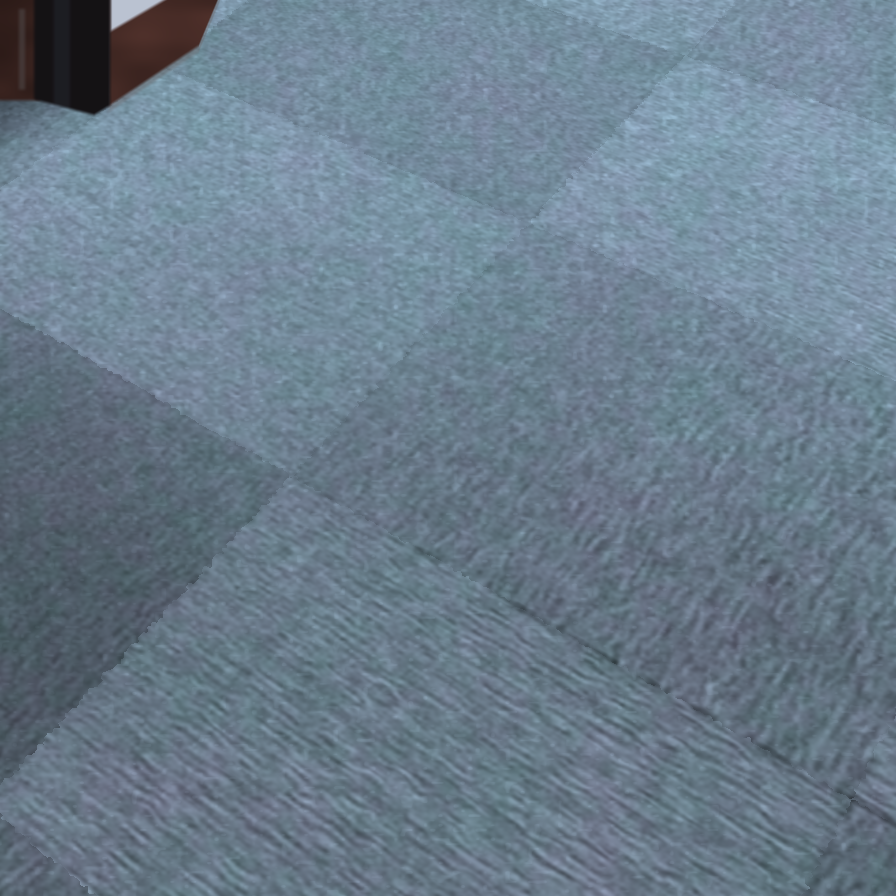
Give the GLSL for this texture, as a WebGL 1 fragment shader.

```glsl
precision highp float;

uniform vec2 u_resolution;

float hash(vec2 p) {
  return fract(sin(dot(p, vec2(127.1, 311.7))) * 43758.5453);
}

float noise(vec2 p) {
  vec2 i = floor(p);
  vec2 f = fract(p);
  f = f * f * (3.0 - 2.0 * f);
  return mix(mix(hash(i), hash(i + vec2(1.0, 0.0)), f.x),
             mix(hash(i + vec2(0.0, 1.0)), hash(i + 1.0), f.x), f.y);
}

float cross2(vec2 a, vec2 b) {
  return a.x * b.y - a.y * b.x;
}

// Soft coverage of a shape, positive inside
float cover(float d) {
  return smoothstep(-0.003, 0.003, d);
}

float band(float x, float lo, float hi) {
  return cover(x - lo) * cover(hi - x);
}

// Canvas point to floor tiles, from one tile corner and two vanishing points
vec2 floorCoords(vec2 p) {
  vec2 corner = p - vec2(0.3255, 0.4688);
  vec2 toLeft = vec2(-2.329, 2.0) - p;
  vec2 toRight = vec2(2.154, 2.4206) - p;
  vec2 uv = vec2(cross2(corner, toRight) / -0.1904, cross2(toLeft, corner) / 0.158)
            / cross2(toLeft, toRight);
  // Slight lens bend of the far rows
  uv.y -= 0.07 * smoothstep(0.0, 1.0, uv.y) * smoothstep(2.0, 1.0, uv.y);
  return uv;
}

vec3 carpet(vec2 p) {
  vec2 uv = floorCoords(p);
  vec2 ragged = uv + 0.014 * (vec2(noise(uv * 130.0), noise(uv * 130.0 + 37.0)) - 0.5);
  vec2 tile = floor(ragged);
  float turned = mod(tile.x + tile.y, 2.0);
  float near = 1.0 - smoothstep(0.1, 0.75, p.y - 0.35 * (p.x - 0.5));

  // Light falls off towards the viewer, alternate tiles reflect more
  vec3 color = mix(vec3(0.39, 0.45, 0.505), vec3(0.492, 0.585, 0.662),
                   smoothstep(0.25, 1.0, p.y + 0.1 * p.x));
  color *= mix(0.955, 1.045, turned) + 0.03 * (hash(tile + 5.0) - 0.5);
  color *= 1.0 - 0.17 * smoothstep(0.4, 0.05, length((p - vec2(0.0, 0.33)) * vec2(1.0, 0.8)))
                      * (1.0 - turned);

  // Short broken ribs, turned a quarter on every other tile
  vec2 st = mix(uv, uv.yx, turned);
  float fibre = noise(st * vec2(105.0, 34.0)) - 0.5;
  float rib = sin(276.46 * st.x + 4.5 * noise(st * vec2(34.0, 30.0)));
  float dash = smoothstep(0.25, 0.75, noise(st * vec2(46.0, 32.0) + 9.0));
  float speckle = noise(uv * 105.0 + 11.0) - 0.5;
  float grain = noise(p * vec2(170.0, 230.0)) - 0.5;
  float fleck = smoothstep(0.72, 0.95, noise(p * vec2(120.0, 190.0) + 50.0));
  float pile = fibre * mix(0.08, 0.25, near) + rib * dash * mix(0.0, 0.12, near)
             + speckle * 0.13 + grain * 0.15 + (fleck - 0.1) * 0.09;
  color *= 1.0 + pile;

  // Uneven soiling and faint shifts of hue
  float blotch = noise(uv * 4.0 + 3.0) + 0.5 * noise(uv * 11.0) - 0.75;
  color *= 1.0 + 0.05 * blotch;
  color += vec3(0.03, -0.01, 0.012) * (noise(p * 9.0 + 20.0) - 0.5);
  color += vec3(0.03, -0.01, 0.02) * (noise(p * 50.0) - 0.5);

  // Seams, dark between the foreground tiles and nearly closed elsewhere
  vec2 gap = abs(fract(uv + 0.25 * (ragged - uv) + 0.5) - 0.5);
  vec2 seam = 1.0 - smoothstep(vec2(0.001), vec2(0.013), gap);
  float wear = smoothstep(0.15, 0.8, noise(uv * 26.0));
  float front = smoothstep(0.5, 0.0, abs(uv.y)) * smoothstep(-0.05, 0.1, uv.x);
  color *= 1.0 - wear * max(seam.x * mix(0.04, 0.14, near), seam.y * mix(0.05, 0.3, front));
  return color;
}

// Wooden skirting, pale panel and dark post in the upper left corner
vec3 doorway(vec3 color, vec2 p) {
  vec2 q = vec2(p.x, 1.0 - p.y);
  float shade = smoothstep(0.2, 0.1, q.y + 0.5 * q.x) * smoothstep(0.2, 0.0, q.x);
  color *= 1.0 - 0.45 * shade;

  vec3 wood = vec3(0.27, 0.165, 0.145) * (0.85 + 0.3 * noise(q * vec2(25.0, 50.0)));
  float skirtEnd = min(0.117 - 0.667 * (q.x - 0.123), (0.243 - q.x) * 2.4);
  float skirt = cover(q.x - 0.121) * cover(skirtEnd - q.y);
  float trim = cover(q.x - 0.121) * cover(skirtEnd + 0.007 - q.y);
  color = mix(color, vec3(0.42, 0.42, 0.44), 0.5 * trim);
  color = mix(color, wood, skirt);
  color = mix(color, vec3(0.73, 0.76, 0.82),
              cover(q.x - 0.123) * cover(0.035 - 0.58 * (q.x - 0.123) - q.y));

  color = mix(color, wood * 0.75, cover(0.045 - q.x) * cover(0.112 - q.y));
  color = mix(color, vec3(0.3, 0.27, 0.27),
              0.6 * band(q.x, 0.021, 0.028) * band(q.y, 0.01, 0.1));
  vec3 post = mix(vec3(0.08, 0.07, 0.08), vec3(0.13, 0.14, 0.17),
                  band(q.x, 0.06, 0.078) * 0.6);
  float foot = 0.112 + 0.26 * (min(q.x, 0.105) - 0.042) - 0.6 * max(q.x - 0.105, 0.0);
  return mix(color, post, band(q.x, 0.038, 0.123) * cover(foot - q.y));
}

void main() {
  vec2 p = gl_FragCoord.xy / u_resolution;
  gl_FragColor = vec4(doorway(carpet(p), p), 1.0);
}
```
